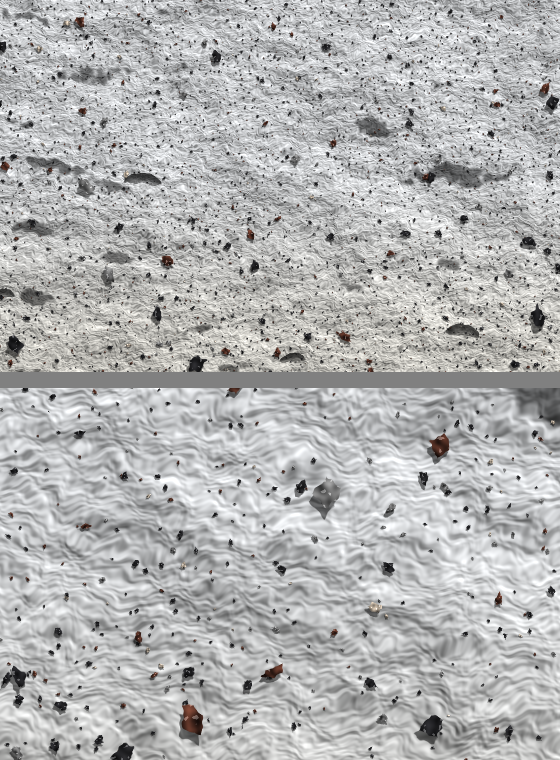
Top, the full canvas; bottom, a detail of the centre.
This texture is drawn by a Shadertoy shader. Its source:

```glsl
const float TAU = 6.28318;
const vec2 LIGHT = vec2(0.38, 0.92);

// Pale matrix
const vec3 ASH = vec3(0.765, 0.765, 0.762);
const vec3 WARM_TINT = vec3(1.0, 0.99, 0.96);
const vec3 COOL_TINT = vec3(0.99, 1.0, 1.015);
const int RELIEF_OCTAVES = 6;
const float RELIEF_SCALE = 5.0;
const float RELIEF_GAIN = 0.13;
const vec2 LEDGE_SCALE = vec2(4.5, 11.0);
const float LEDGE_SHADE = 0.52;

// Hollows
const vec2 HOLLOW_CELL = vec2(0.42, 0.28);
const vec2 HOLLOW_SIZE = vec2(0.055, 0.017);
const float HOLLOW_CHANCE = 0.5;

// Stones
const int STONE_LAYERS = 4;
const float SMALLEST_CELL = 0.0155;
const float CELL_GROWTH = 2.2;
const float STONE_RADIUS = 0.165;
const float STONE_SHADOW = 0.48;
const vec3 BLACK_STONE = vec3(0.13, 0.13, 0.14);
const vec3 GREY_STONE = vec3(0.42, 0.42, 0.42);
const vec3 RUST_STONE = vec3(0.30, 0.17, 0.13);
const vec3 TAN_STONE = vec3(0.66, 0.61, 0.55);

vec2 hash2(vec2 p) {
    vec3 q = fract(p.xyx * vec3(0.1031, 0.1030, 0.0973));
    q += dot(q, q.yzx + 33.33);
    return fract((q.xx + q.yz) * q.zy);
}

float corner(vec2 cell, vec2 offset) {
    float a = TAU * hash2(cell).x;
    return dot(vec2(cos(a), sin(a)), offset);
}

float gradientNoise(vec2 p) {
    vec2 i = floor(p), f = p - i;
    vec2 u = f * f * f * (f * (f * 6.0 - 15.0) + 10.0);
    vec2 e = vec2(1.0, 0.0);
    return mix(mix(corner(i, f), corner(i + e.xy, f - e.xy), u.x),
               mix(corner(i + e.yx, f - e.yx), corner(i + e.xx, f - e.xx), u.x), u.y);
}

// Slope towards the light, summed over scales
float relief(vec2 p) {
    float sum = 0.0, gain = RELIEF_GAIN;
    vec2 s = p * vec2(0.8, 1.15) * RELIEF_SCALE;
    for (int i = 0; i < RELIEF_OCTAVES; i++) {
        sum += gain * (gradientNoise(s) - gradientNoise(s + 0.35 * LIGHT));
        s = s * 2.05 + vec2(17.3, 9.1);
        gain *= 1.2;
    }
    return sum;
}

vec3 ashSurface(vec2 p) {
    vec2 warped = p + 0.018 * vec2(gradientNoise(p * 13.0), gradientNoise(p * 17.0 + 40.0))
                    + 0.006 * gradientNoise(p * 60.0);
    float slope = relief(warped);
    float tone = slope * (slope > 0.0 ? 0.8 : 1.1) + 0.07 * gradientNoise(p * 2.3 + 5.0);
    vec3 col = (ASH + tone) * mix(WARM_TINT, COOL_TINT, smoothstep(0.0, 0.6, p.y));

    // Shade under overhanging ledges
    vec2 s = warped * LEDGE_SCALE + 31.0;
    float overhang = gradientNoise(s + vec2(0.1, 0.45)) - gradientNoise(s);
    overhang += 0.15 * gradientNoise(p * 45.0) + 0.15 * gradientNoise(p * 3.0 + 70.0);
    return col * mix(1.0, LEDGE_SHADE, smoothstep(0.45, 0.57, overhang));
}

// Sagging pits, darkest below their upper rim
vec3 addHollows(vec3 col, vec2 p) {
    vec2 base = floor(p / HOLLOW_CELL - 0.5);
    float rough = 0.35 * gradientNoise(p * 28.0) + 0.25 * gradientNoise(p * 75.0);
    for (int k = 0; k < 4; k++) {
        vec2 id = base + vec2(k & 1, k >> 1);
        vec2 traits = hash2(id + 211.0);
        if (traits.x > HOLLOW_CHANCE) continue;
        vec2 d = p - (id + hash2(id + 157.0)) * HOLLOW_CELL;
        d.y += 6.0 * d.x * d.x + (traits.y - 0.5) * 0.5 * d.x;
        d /= HOLLOW_SIZE * mix(0.5, 1.15, traits.y);
        float inside = 1.0 - smoothstep(0.85, 1.0, length(d) + rough);
        col *= mix(1.0, mix(0.62, 0.3, smoothstep(-0.8, 0.3, d.y)), inside);
    }
    return col;
}

// Irregular five-sided pebble
float pebbleDistance(vec2 q, vec2 id, float radius, float turn) {
    float c = cos(turn), s = sin(turn), d = -1.0;
    q = mat2(c, s, -s, c) * q * vec2(1.0, 1.4);
    for (int k = 0; k < 5; k++) {
        vec2 h = hash2(id + float(k) * 7.3);
        float a = (float(k) + 0.7 * h.x) * TAU / 5.0;
        d = max(d, dot(q, vec2(cos(a), sin(a))) - radius * (0.65 + 0.5 * h.y));
    }
    return d;
}

vec3 stoneColour(float kind) {
    if (kind < 0.62) return BLACK_STONE;
    if (kind < 0.80) return GREY_STONE;
    return kind < 0.95 ? RUST_STONE : TAN_STONE;
}

vec3 addStones(vec3 col, vec2 p, float cell, float chance, float seed, float pixel) {
    vec2 base = floor(p / cell - 0.5);
    for (int k = 0; k < 4; k++) {
        vec2 id = base + vec2(k & 1, k >> 1) + seed;
        vec2 traits = hash2(id + 3.7), look = hash2(id + 91.0);
        if (traits.x > chance) continue;
        float radius = cell * STONE_RADIUS * mix(0.45, 1.0, traits.y * traits.y);
        vec2 q = p - (id - seed + hash2(id)) * cell;
        if (length(q) > 3.2 * radius) continue;
        float turn = TAU * look.y;
        vec2 local = q / radius + id * 5.0;
        float ragged = 0.3 * radius * gradientNoise(local * 1.7);
        float body = pebbleDistance(q, id, radius, turn) + ragged;
        float shadow = pebbleDistance(q + LIGHT * radius * 0.65, id, radius, turn) + ragged;
        col *= mix(1.0, STONE_SHADOW, 1.0 - smoothstep(-pixel, pixel * 1.5, shadow));

        // Broken faces with small glints
        float facet = gradientNoise(local * 1.3 + 8.0);
        float lit = 0.9 + 0.25 * dot(q, LIGHT) / radius + 1.1 * facet;
        vec3 stone = stoneColour(look.x) * max(lit, 0.3);
        stone += 0.28 * smoothstep(0.25, 0.4, gradientNoise(local * 2.4 + 20.0));
        col = mix(col, stone, 1.0 - smoothstep(-pixel, pixel, body));
    }
    return col;
}

void mainImage(out vec4 fragColor, in vec2 fragCoord) {
    vec2 p = fragCoord / iResolution.y;
    float pixel = 0.8 / iResolution.y;
    vec3 col = addHollows(ashSurface(p), p);

    // Stones from dust to pebbles, gathered in loose drifts
    float drift = 0.35 * gradientNoise(p * 4.0 + 12.0);
    float cell = SMALLEST_CELL;
    for (int i = 0; i < STONE_LAYERS; i++) {
        float chance = 0.42 - 0.04 * float(i);
        if (i < 2) chance += drift;
        col = addStones(col, p, cell, chance, 37.0 * float(i + 1), pixel);
        cell *= CELL_GROWTH;
    }
    fragColor = vec4(clamp(col, 0.0, 1.0), 1.0);
}
```
